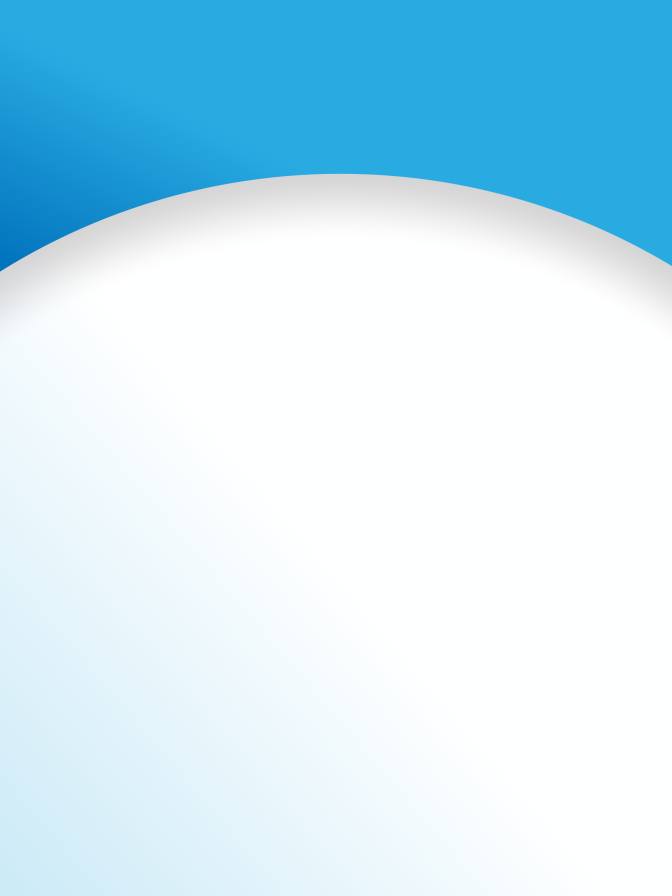
A Shadertoy shader for this background:

```glsl
// Signed distance to the dome: positive inside
float domeDepth(vec2 p) {
    return 0.716 - length(p - vec2(0.380, 0.090));
}

// Blue backdrop, deepening toward the lower left
vec3 skyColor(vec2 p) {
    float shade = dot(p - vec2(0.0, 0.974), vec2(-0.43, -0.90)) / 0.25;
    return mix(vec3(0.161, 0.671, 0.886), vec3(0.0, 0.443, 0.737), clamp(shade, 0.0, 1.0));
}

// White panel with a pale blue corner and a soft inner shadow
vec3 panelColor(vec2 p, float depth) {
    float tint = dot(p - vec2(0.0, 0.805), vec2(-0.759, -0.651)) / 0.524;
    vec3 color = mix(vec3(0.998, 1.0, 1.0), vec3(0.796, 0.918, 0.969), clamp(tint, 0.0, 1.0));
    float shadow = 1.0 - smoothstep(-0.008, 0.078, depth);
    return mix(color, vec3(0.83, 0.83, 0.835), shadow);
}

void mainImage(out vec4 fragColor, in vec2 fragCoord) {
    vec2 p = fragCoord / iResolution.y;
    float pixel = 1.0 / iResolution.y;

    // Panel over backdrop with a smoothed rim
    float depth = domeDepth(p);
    float coverage = smoothstep(-0.7 * pixel, 0.7 * pixel, depth);
    vec3 color = mix(skyColor(p), panelColor(p, depth), coverage);

    fragColor = vec4(color, 1.0);
}
```
